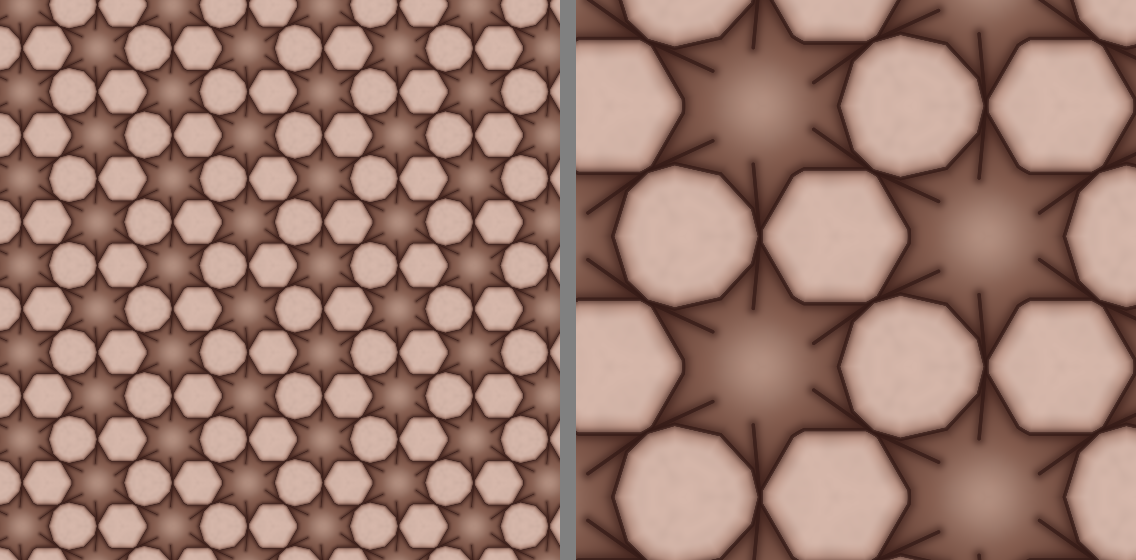
Left, the full canvas; right, a detail of the centre.
Write a WebGL 2 fragment shader that draws this pattern.

```glsl
#version 300 es
precision highp float;
// Pale rounded pebbles packed around creased brown six-pointed stars on a hexagonal lattice.

uniform vec2 u_resolution;
out vec4 fragColor;

const float PI = 3.14159265;
const float SPACING = 0.1552;             // star to star, in canvas heights
const vec2 STAR_ORIGIN = vec2(0.174, 0.914);
const float CENTROID = 0.57735;           // star to pebble centre, in spacings

const vec3 PEBBLE = vec3(0.825, 0.705, 0.655);
const vec3 PEBBLE_RIM = vec3(0.70, 0.54, 0.48);
const vec3 STAR_HEART = vec3(0.70, 0.56, 0.50);
const vec3 STAR_MID = vec3(0.51, 0.355, 0.30);
const vec3 STAR_TIP = vec3(0.37, 0.225, 0.185);
const vec3 INK = vec3(0.20, 0.10, 0.085);

vec2 polar(float radius, float angle) {
  return radius * vec2(cos(angle), sin(angle));
}

float hash(vec2 p) {
  p = fract(p * vec2(0.1031, 0.1137));
  p += dot(p, p.yx + 33.33);
  return fract((p.x + p.y) * p.x * 91.7);
}

float noise(vec2 p) {
  vec2 i = floor(p), f = fract(p);
  f = f * f * (3.0 - 2.0 * f);
  return mix(mix(hash(i), hash(i + vec2(1, 0)), f.x),
             mix(hash(i + vec2(0, 1)), hash(i + vec2(1, 1)), f.x), f.y);
}

float mottling(vec2 p) {
  return 0.65 * noise(p) + 0.35 * noise(p * 2.3 + 17.0);
}

// Offset to the nearest point of the triangular lattice.
vec2 nearestStar(vec2 p) {
  vec2 cell = vec2(sqrt(3.0), 1.0);
  vec2 a = mod(p + 0.5 * cell, cell) - 0.5 * cell;
  vec2 b = mod(p, cell) - 0.5 * cell;
  return dot(a, a) < dot(b, b) ? a : b;
}

// Mirrors the plane into one wedge, 0 to sector / 2.
vec2 foldWedge(vec2 p, float sector) {
  float angle = atan(p.y, p.x + 1e-6);
  return polar(length(p), abs(mod(angle + 0.5 * sector, sector) - 0.5 * sector));
}

float segmentDistance(vec2 p, vec2 a, vec2 b) {
  vec2 ab = b - a;
  return length(p - a - ab * clamp(dot(p - a, ab) / dot(ab, ab), 0.0, 1.0));
}

// Hexagon with corners softened by a circle.
float hexPebble(vec2 p, float apothem, float radius) {
  vec2 q = foldWedge(p, PI / 3.0);
  return max(dot(q, polar(1.0, PI / 6.0)) - apothem, length(p) - radius);
}

// Nine-sided pebble with blunt corners toward the stars.
float bluntPebble(vec2 p) {
  vec2 q = foldWedge(vec2(-p.x, p.y), 2.0 * PI / 3.0);
  return max(dot(q, polar(1.0, 0.302)) - 0.262, dot(q, polar(1.0, 0.803)) - 0.277);
}

vec3 starColor(float radius, float mottle) {
  float r = radius + 0.05 * (mottle - 0.5);
  vec3 c = mix(STAR_HEART, STAR_MID, smoothstep(0.0, 0.25, r));
  return mix(c, STAR_TIP, smoothstep(0.2, 0.46, r)) * (0.96 + 0.08 * mottle);
}

vec3 pebbleColor(float depth, float mottle) {
  vec3 c = mix(PEBBLE_RIM, PEBBLE, smoothstep(0.0, 0.085, depth));
  return c * (0.96 + 0.07 * mottle);
}

// Dark core with a soft shadow around it.
float inkLine(float d, float halfWidth, float pixel) {
  float core = 1.0 - smoothstep(halfWidth - pixel, halfWidth + pixel, d);
  return max(0.85 * core, 0.5 * exp(-d * d / (9.0 * halfWidth * halfWidth)));
}

void main() {
  vec2 uv = gl_FragCoord.xy / u_resolution.y;
  float pixel = 1.0 / (SPACING * u_resolution.y);
  vec2 star = nearestStar((uv - STAR_ORIGIN) / SPACING);
  vec2 q = foldWedge(star, 2.0 * PI / 3.0);

  // Two kinds of pebble sit on the two edges of the wedge.
  float hexD = hexPebble(q - polar(CENTROID, PI / 3.0), 0.257, 0.283);
  float bluntD = bluntPebble(q - vec2(CENTROID, 0.0));
  float d = min(hexD, bluntD);

  // Fill the star and the pebbles.
  float mottle = mottling(q * 11.0 + 5.0);
  vec3 ground = starColor(length(star), mottle);
  float crease = segmentDistance(q, polar(0.5, PI / 6.0), polar(0.225, 0.41));
  ground = mix(ground, INK, inkLine(crease, 0.0085, pixel));
  vec3 color = mix(pebbleColor(-d, mottle), ground, smoothstep(-pixel, pixel, d));

  // Outline, with its shadow falling mostly on the star side.
  float outline = d > 0.0 ? d : -1.6 * d;
  color = mix(color, INK, inkLine(outline, 0.010, pixel));
  fragColor = vec4(color, 1.0);
}
```
